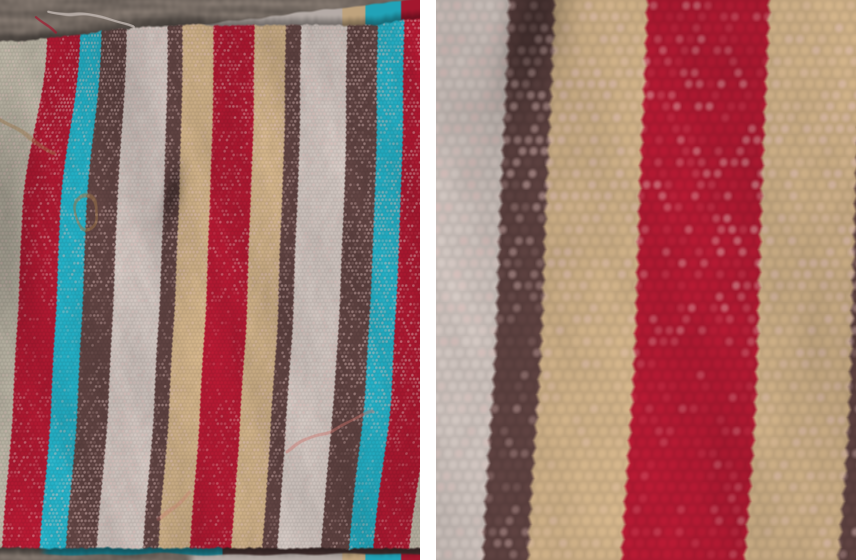
Left: the whole. Right: its middle third, enlarged.
Give the GLSL for this texture, as a Shadertoy shader.

```glsl
// A piece of striped cotton cloth lying on grey wood, with frayed ends.
// One mirrored stripe profile is bent along a leaning centre line, then given
// toothed edges, woven flecks, soft folds and a few stray threads.

const vec3 RED    = vec3(0.64, 0.09, 0.18);
const vec3 TAN    = vec3(0.75, 0.64, 0.49);
const vec3 BROWN  = vec3(0.35, 0.245, 0.24);
const vec3 WHITE  = vec3(0.77, 0.73, 0.71);
const vec3 TEAL   = vec3(0.13, 0.64, 0.72);
const vec3 CREAM  = vec3(0.69, 0.67, 0.61);
const vec3 WOOD   = vec3(0.45, 0.41, 0.38);
const vec3 FLECK  = vec3(0.78, 0.66, 0.65);
const vec3 STRAW  = vec3(0.60, 0.45, 0.28);
const vec3 PINK   = vec3(0.80, 0.45, 0.42);
const vec2 WEAVE  = vec2(115.0, 150.0);  // threads across and down
const float TEETH = 110.0;               // teeth along a stripe edge
const float TOOTH = 0.0022;              // tooth depth
const float SOFT  = 0.0016;              // edge softness
const float FOLD  = 0.13;                // strength of fold shading

// Outer edge of each stripe, measured from the centre line
const float EDGE[7] = float[](0.0486, 0.123, 0.159, 0.269, 0.342, 0.4045, 0.495);
const vec3 STRIPE[8] = vec3[](RED, TAN, BROWN, WHITE, BROWN, TEAL, RED, CREAM);

float hash(vec2 p) {
    p = fract(p * vec2(0.1031, 0.1137));
    p += dot(p, p.yx + 33.33);
    return fract((p.x + p.y) * p.x * 17.3);
}

float gradDot(vec2 cell, vec2 f) {
    float a = 6.2832 * hash(cell + 57.0);
    return dot(vec2(cos(a), sin(a)), f);
}

float noise(vec2 p) {
    vec2 i = floor(p), f = p - i, e = vec2(0.0, 1.0);
    vec2 w = f * f * f * (f * (f * 6.0 - 15.0) + 10.0);
    return mix(mix(gradDot(i, f), gradDot(i + e.yx, f - e.yx), w.x),
               mix(gradDot(i + e, f - e), gradDot(i + e.yy, f - e.yy), w.x), w.y);
}

float segment(vec2 p, vec2 a, vec2 b) {
    vec2 ab = b - a;
    return length(p - a - ab * clamp(dot(p - a, ab) / dot(ab, ab), 0.0, 1.0));
}

float line(float dist, float width) {
    return 1.0 - smoothstep(width * 0.4, width + SOFT, dist);
}

// Soft elongated spot, slanted by lean
float spot(vec2 p, vec2 c, vec2 size, float lean) {
    p -= c;
    p.x -= lean * p.y;
    p /= size;
    return exp(-dot(p, p));
}

// Signed distance from the centre line, with the pulled-in corners undone
float across(vec2 uv) {
    float d = uv.x - (0.498 + 0.113 * uv.y - 0.053 * uv.y * uv.y);
    float outer = smoothstep(0.12, 0.42, abs(d));
    float pull = d < 0.0 ? 0.11 * smoothstep(0.62, 0.92, uv.y)
                         : 0.045 * smoothstep(0.3, 0.0, uv.y);
    return d * (1.0 + pull * outer) + 0.004 * noise(uv * vec2(3.0, 6.0));
}

vec3 cloth(vec2 uv, float aa) {
    float d = across(uv);
    float tooth = TOOTH * (2.0 * abs(fract(uv.y * TEETH) - 0.5) - 0.5);
    vec3 col = STRIPE[0];
    for (int i = 0; i < 7; i++)
        col = mix(col, STRIPE[i + 1], smoothstep(-aa, aa, abs(d) + tooth - EDGE[i]));

    // Staggered threads, some of them showing pale
    vec2 w = vec2(d, uv.y) * WEAVE;
    w.x += 0.5 * mod(floor(w.y), 2.0);
    float knot = 1.0 - smoothstep(0.1, 0.6, length(fract(w) - 0.5));
    float wear = hash(floor(w)) + 0.55 * noise(uv * vec2(5.0, 4.0) + 8.0);
    col = mix(col, FLECK, 0.5 * knot * smoothstep(0.35, 1.05, wear));
    return col * (0.97 + 0.07 * knot + 0.04 * noise(w * vec2(0.5, 0.25)));
}

vec3 surroundings(vec2 uv, float aa) {
    vec3 col = WOOD * (1.0 + 0.25 * noise(uv * vec2(6.0, 70.0)) + 0.1 * noise(uv * 60.0));
    // Second layer showing above at the right
    vec3 rear = mix(WHITE * 0.92, TAN, smoothstep(-aa, aa, uv.x - 0.815));
    rear = mix(rear, TEAL, smoothstep(-aa, aa, uv.x - 0.87));
    rear = mix(rear, RED, smoothstep(-aa, aa, uv.x - 0.955));
    float rearTop = 0.953 + 0.09 * (uv.x - 0.45) + 0.004 * noise(uv * 25.0);
    col = mix(col, rear, smoothstep(aa, -aa, uv.y - rearTop) * smoothstep(0.44, 0.47, uv.x));
    // Turned hem below
    vec3 hem = mix(TEAL * 0.8, BROWN * 0.8, smoothstep(-aa, aa, uv.x - 0.53));
    float hemBottom = 0.010 + 0.008 * noise(uv * vec2(9.0, 3.0));
    float hemMask = smoothstep(-aa, aa, uv.y - hemBottom) * smoothstep(0.09, 0.12, uv.x);
    return mix(col, hem, hemMask * step(uv.y, 0.1));
}

void mainImage(out vec4 fragColor, in vec2 fragCoord) {
    vec2 uv = fragCoord / iResolution.xy;
    vec2 p = uv * vec2(0.75, 1.0);
    float aa = SOFT + 0.5 / iResolution.x;

    // Cloth, lit across its folds
    float light = 1.0 + FOLD * noise(uv * vec2(5.0, 2.5) + 3.0)
                + 0.08 * noise(uv * vec2(12.0, 5.0) + uv.yx * 4.0);
    light -= 0.28 * spot(uv, vec2(0.41, 0.65), vec2(0.022, 0.05), 0.3);
    light -= 0.12 * spot(uv, vec2(0.02, 0.60), vec2(0.07, 0.25), 0.0);
    light += 0.08 * spot(uv, vec2(0.34, 0.53), vec2(0.025, 0.10), -0.4);
    vec3 fabric = cloth(uv, aa) * light;

    // Ragged top and bottom
    float fray = 0.004 * noise(uv * vec2(14.0, 2.0)) + 0.003 * noise(uv * vec2(80.0, 8.0));
    float top = 0.926 + 0.029 * smoothstep(0.0, 0.42, uv.x)
              + 0.012 * smoothstep(0.87, 1.0, uv.x) + fray;
    float bottom = 0.021 + fray;
    float inside = smoothstep(aa, -aa, uv.y - top) * smoothstep(-aa, aa, uv.y - bottom);
    float shadow = 1.0 - 0.35 * smoothstep(0.02, 0.0, max(uv.y - top, bottom - uv.y));
    vec3 col = mix(surroundings(uv, aa) * shadow, fabric, inside);

    // Stray threads and faint stains
    vec2 q = p + 0.012 * vec2(noise(p * 18.0), noise(p * 18.0 + 40.0));
    float loopDist = abs(length((q - vec2(0.154, 0.622)) * vec2(1.3, 0.8)) - 0.026);
    col = mix(col, STRAW, 0.55 * line(loopDist, 0.003));
    col = mix(col, STRAW, 0.45 * line(segment(q, vec2(-0.02, 0.80), vec2(0.098, 0.727)), 0.004));
    col = mix(col, PINK, 0.45 * line(segment(q, vec2(0.508, 0.199), vec2(0.664, 0.264)), 0.003));
    col = mix(col, PINK, 0.30 * line(segment(q, vec2(0.28, 0.075), vec2(0.34, 0.12)), 0.004));
    col = mix(col, WHITE, 0.80 * line(segment(q, vec2(0.091, 0.98), vec2(0.24, 0.954)), 0.002));
    col = mix(col, RED, 0.70 * line(segment(q, vec2(0.07, 0.968), vec2(0.10, 0.94)), 0.002));
    fragColor = vec4(clamp(col, 0.0, 1.0), 1.0);
}
```
